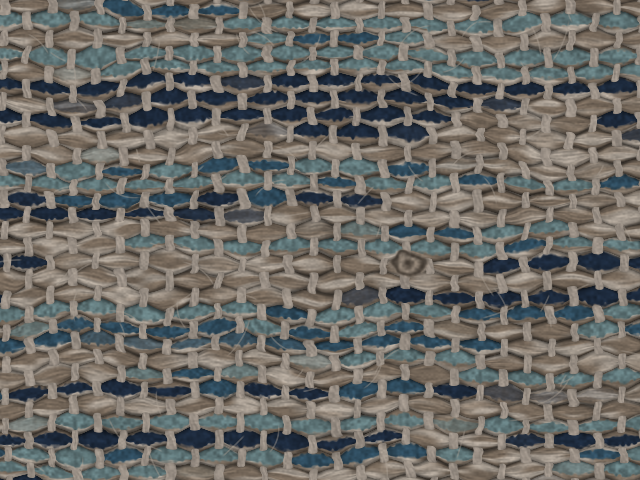
Write a Shadertoy shader that draws this texture.

```glsl
#define COLUMNS 13.5
#define ROWS 30.0
#define STITCH_HALF_WIDTH 0.095
#define HAIRS 90
#define KNOT_CENTER vec2(0.85, 0.453)
#define KNOT_RADIUS 0.036
#define CREAM vec3(0.66, 0.62, 0.575)
#define TAN vec3(0.47, 0.415, 0.36)
#define WARP vec3(0.61, 0.57, 0.53)
#define NAVY vec3(0.11, 0.16, 0.23)
#define BLUE vec3(0.18, 0.29, 0.36)
#define TEAL vec3(0.37, 0.46, 0.47)

float hash(vec2 p) {
    return fract(sin(dot(p, vec2(127.1, 311.7))) * 43758.55);
}

float noise(vec2 p) {
    vec2 i = floor(p), f = fract(p);
    f = f * f * (3.0 - 2.0 * f);
    return mix(mix(hash(i), hash(i + vec2(1, 0)), f.x),
               mix(hash(i + vec2(0, 1)), hash(i + 1.0), f.x), f.y);
}

// Jute fibres run along x; across spans -1 to 1 over the yarn
vec3 juteColor(float x, float across, float seed) {
    float slant = across + 0.25 * sin(x * 3.0 + seed * 2.0);
    float strand = noise(vec2(x * 1.6, slant * 1.8 + seed * 13.0));
    float fibre = noise(vec2(x * 4.0, slant * 6.0 + seed * 29.0));
    vec3 color = mix(TAN, CREAM, smoothstep(0.3, 0.8, strand));
    return color * (0.83 + 0.3 * fibre);
}

// Fuzzy dyed yarn that comes and goes along each row
vec3 weftColor(float x, float across, float col, float row) {
    float rowSeed = hash(vec2(row, 3.7));
    float cellSeed = hash(vec2(col, row));
    vec3 jute = juteColor(x, across, row);

    float patchNoise = noise(vec2(col * 0.3 + 40.0 * rowSeed, row));
    float present = smoothstep(-0.06, 0.06, patchNoise - mix(0.2, 0.72, rowSeed));
    float kind = hash(vec2(row, 8.3)) + 0.25 * (cellSeed - 0.5);
    vec3 dye = kind < 0.34 ? NAVY : kind < 0.68 ? BLUE : TEAL;

    float fuzz = noise(vec2(x * 14.0, across * 3.0 + row * 11.0));
    dye *= 0.8 + 0.4 * fuzz;
    float center = 0.25 + 0.35 * (hash(vec2(row, 5.1)) - 0.5) + 0.3 * (cellSeed - 0.5);
    float f = fract(x) - 0.5;
    float halfWidth = (0.42 + 0.35 * cellSeed) * (1.1 - 1.6 * f * f);
    float edge = abs(across - center) - halfWidth + 0.35 * (fuzz - 0.5);
    return mix(jute, dye, present * (1.0 - smoothstep(-0.14, 0.14, edge)));
}

// Lay one yarn over the cloth where it stands higher
void layOver(inout vec3 color, inout float top, vec3 yarn, float height, float cover) {
    float over = cover * smoothstep(-0.09, 0.09, height - top);
    color = mix(color, yarn, over);
    top = mix(top, height, over);
}

vec3 weave(vec2 p, float pixel) {
    vec2 grid = p * vec2(COLUMNS * 0.75, ROWS) + vec2(0.42, 0.0);
    grid += vec2(0.16, 0.8) * (vec2(noise(p * 7.0), noise(p * 6.0 + 9.0)) - 0.5);
    grid += vec2(0.06, 0.16) * (vec2(noise(p * 35.0), noise(p * 30.0 + 5.0)) - 0.5);
    vec3 color = TAN * 0.6;
    float top = 0.0;

    for (int k = -1; k <= 1; k++) {
        float row = floor(grid.y) + float(k);
        float x = grid.x + 0.5 * mod(row, 2.0);
        float col = floor(x);
        float f = fract(x) - 0.5;
        float v = grid.y - row - 0.5;

        // Weft bulge, pinched at both ends
        float arch = cos(3.14159 * f);
        float swell = 0.86 + 0.32 * hash(vec2(col, row + 50.0));
        float across = v / (mix(0.25, 0.7, arch) * swell);
        float bulge = (1.0 - across * across) * (0.42 + 0.58 * arch);
        layOver(color, top, weftColor(x, across, col, row), bulge, 1.0);

        // Warp stitch at the pinch
        float stitch = floor(x + 0.5);
        float stitchSeed = hash(vec2(stitch, row + 90.0));
        float width = STITCH_HALF_WIDTH * (0.8 + 0.35 * stitchSeed) * (1.0 + 0.35 * v * v);
        float lean = 0.08 * (stitchSeed - 0.5) * v;
        float d = (x - stitch + lean + 0.05 * (noise(vec2(v * 3.0, stitch + row)) - 0.5)) / width;
        float soft = max(pixel / width, 0.22);
        float cover = 1.0 - smoothstep(1.0 - soft, 1.0 + soft, abs(d));
        float height = 0.5 + 0.4 * sqrt(max(1.0 - d * d, 0.0)) - 0.95 * v * v;
        float twist = noise(vec2(d * 2.5 + v * 2.0 + stitch * 9.0, v * 2.0 + row));
        layOver(color, top, WARP * (0.87 + 0.22 * twist), height, cover);
    }
    return color * mix(0.45, 1.0, smoothstep(0.05, 0.75, top));
}

void mainImage(out vec4 fragColor, in vec2 fragCoord) {
    vec2 p = fragCoord / iResolution.y;
    p.x *= 4.0 / 3.0 * iResolution.y / iResolution.x;
    float pixel = 1.0 / iResolution.y;
    vec3 color = weave(p, pixel * COLUMNS * 0.75);

    // Coiled slub
    vec2 q = p - KNOT_CENTER;
    float radius = length(q * vec2(0.9, 1.1)) / KNOT_RADIUS;
    float ragged = radius + 0.5 * (noise(p * 55.0) - 0.5);
    float coil = 0.5 + 0.5 * cos(ragged * 11.0 + 2.0);
    vec3 slub = mix(TAN * 0.6, mix(TAN, CREAM, 0.4), coil) * (0.8 + 0.3 * noise(p * 150.0));
    color = mix(color, slub, 0.9 - 0.9 * smoothstep(0.75, 1.05, ragged));

    // Loose curved hairs
    for (int i = 0; i < HAIRS; i++) {
        float id = float(i);
        vec2 start = vec2(hash(vec2(id, 1.0)) * 1.34, hash(vec2(id, 2.0)));
        float turn = 3.0 * (hash(vec2(id, 3.0)) - 0.5);
        vec2 dir = vec2(cos(turn), sin(turn));
        vec2 local = vec2(dot(p - start, dir), dot(p - start, vec2(-dir.y, dir.x)));
        float reach = 0.015 + 0.035 * hash(vec2(id, 4.0));
        float bend = 16.0 * (hash(vec2(id, 5.0)) - 0.5);
        float dist = abs(local.y - bend * local.x * local.x);
        float line = 1.0 - smoothstep(0.0004, 0.0008 + pixel, dist);
        line *= 1.0 - smoothstep(0.7 * reach, reach, abs(local.x));
        color = mix(color, CREAM, 0.4 * line);
    }

    // Fine grain
    color *= 0.94 + 0.12 * noise(p * vec2(200.0, 260.0));
    fragColor = vec4(color, 1.0);
}
```
